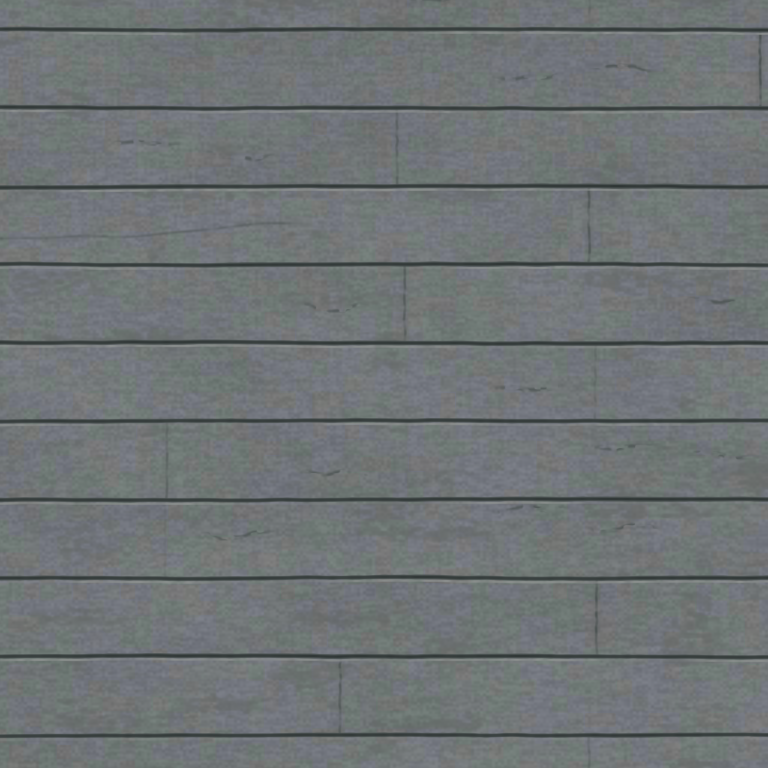
Give the GLSL for this texture, as a Shadertoy shader.

```glsl
// Weathered grey horizontal boards, split by dark gaps and faint butt joints.
// Each course gets its joint and wear from its index; hashed tint cells and
// layered value noise add mottling, grain, chipped edges and scratches.

const float PITCH = 0.102;      // height of one course
const float FIRST_GAP = 0.043;  // height of the lowest gap
const float TINT_CELLS = 48.0;  // tint patches across the canvas
const vec3 PAINT = vec3(0.444, 0.463, 0.469);
const vec3 BLUE_TINT = vec3(0.448, 0.462, 0.496);
const vec3 GREEN_TINT = vec3(0.432, 0.474, 0.458);
const vec3 WARM_TINT = vec3(0.462, 0.455, 0.450);
const vec3 WORN = vec3(0.390, 0.407, 0.402);
const vec3 SEAM = vec3(0.285, 0.315, 0.312);
const vec3 GAP = vec3(0.180, 0.208, 0.204);
const vec3 EDGE_LIGHT = vec3(0.560, 0.575, 0.568);

// Joint position along each course, from the bottom up
const float JOINTS[11] = float[11](0.767, 0.443, 0.777, 0.215, 0.217,
    0.775, 0.527, 0.767, 0.517, 0.990, 0.768);
// Darkness of each joint
const float JOINT_DEPTH[11] = float[11](0.35, 0.75, 0.95, 0.20, 0.50,
    0.35, 0.65, 0.75, 0.55, 0.95, 0.30);

float hash(vec2 p) {
    return fract(sin(dot(p, vec2(127.1, 311.7))) * 43758.5453);
}

float noise(vec2 p) {
    vec2 i = floor(p), f = fract(p);
    f = f * f * (3.0 - 2.0 * f);
    return mix(mix(hash(i), hash(i + vec2(1, 0)), f.x),
               mix(hash(i + vec2(0, 1)), hash(i + vec2(1, 1)), f.x), f.y);
}

// Soft band of given half width around zero distance
float band(float d, float halfWidth, float blur) {
    return 1.0 - smoothstep(halfWidth - blur, halfWidth + blur, abs(d));
}

// Noise of flat square cells joined by narrow blends
float cellNoise(vec2 p) {
    vec2 i = floor(p), f = smoothstep(0.3, 0.7, fract(p));
    return noise(i + f);
}

// Painted surface: small tint patches, broad clouds and fine grain
vec3 paintColor(vec2 p, float course) {
    vec2 cell = p * TINT_CELLS;
    float tint = 0.65 * cellNoise(cell) + 0.35 * noise(p * 14.0);
    vec3 col = mix(PAINT, BLUE_TINT, smoothstep(0.54, 0.66, tint));
    col = mix(col, GREEN_TINT, smoothstep(0.42, 0.32, tint));
    col = mix(col, WARM_TINT, 0.7 * smoothstep(0.72, 0.90, cellNoise(cell + 71.0)));
    float board = hash(vec2(course, 17.0)) - 0.5;
    float cloud = noise(p * vec2(6.0, 13.0) + course * 7.3) - 0.5;
    float streak = noise(p * vec2(60.0, 256.0) + 20.0) - 0.5;
    float speck = noise(p * 256.0 + 0.5) - 0.5;
    return col + 0.008 * board + 0.030 * cloud + 0.038 * streak + 0.048 * speck;
}

// Sparse worn streaks: crumbled dashes inside a few cells of each board
float scratches(vec2 p, float v, float course) {
    vec2 id = vec2(floor(p.x * 8.0), course);
    float present = step(0.84, hash(id + 3.0));
    float x = fract(p.x * 8.0) - 0.5;
    float height = mix(0.30, 0.92, hash(id + 11.0));
    float bend = 0.10 * (noise(vec2(p.x * 45.0, course)) - 0.5);
    float line = band(v - height - bend, 0.022, 0.022);
    float ends = 1.0 - smoothstep(0.15, 0.45, abs(x));
    return present * line * ends * smoothstep(0.30, 0.70, noise(p * vec2(130.0, 220.0)));
}

// One long shallow split that rises towards its right end
float longSplit(vec2 p) {
    float path = 0.691 + 0.020 * smoothstep(0.15, 0.40, p.x);
    path += 0.004 * (noise(vec2(p.x * 18.0, 2.0)) - 0.5);
    return band(p.y - path, 0.0016, 0.0022) * (1.0 - smoothstep(0.36, 0.41, p.x))
        * mix(0.4, 1.0, noise(p * vec2(90.0, 30.0)));
}

void mainImage(out vec4 fragColor, in vec2 fragCoord) {
    vec2 p = fragCoord / iResolution.xy;
    float blur = max(0.0010, 0.5 / iResolution.y);

    // Course index, height within it, and signed distance to nearest gap
    float level = (p.y - FIRST_GAP) / PITCH;
    float course = floor(level);
    float v = level - course;
    float gapId = floor(level + 0.5);
    float wobble = 0.0030 * (noise(vec2(p.x * 4.0, gapId * 5.7)) - 0.5)
        + 0.0010 * (noise(vec2(p.x * 30.0, gapId)) - 0.5);
    float gapDist = (level - gapId) * PITCH - wobble - 0.0004;

    vec3 col = paintColor(p, course);

    // Worn marks
    float stain = smoothstep(0.64, 0.88, 0.7 * noise(p * vec2(10.0, 36.0) + 31.0)
        + 0.3 * noise(p * vec2(90.0, 180.0)));
    col = mix(col, WORN, 0.6 * stain);
    col = mix(col, SEAM, 0.70 * scratches(p, v, course));
    col = mix(col, SEAM, 0.55 * longSplit(p));

    // Butt joint of uneven darkness with a soft shadow
    int row = clamp(int(course) + 1, 0, 10);
    float jointDist = p.x - JOINTS[row] - 0.0018 * (noise(vec2(p.y * 120.0, 4.0)) - 0.5);
    float ragged = smoothstep(0.1, 0.8, noise(vec2(p.y * 150.0, course)));
    float depth = JOINT_DEPTH[row] * mix(0.35, 1.0, ragged);
    col = mix(col, WORN, 0.5 * depth * band(jointDist, 0.005, 0.004));
    col = mix(col, SEAM, 0.9 * depth * band(jointDist, 0.0016, 0.0014));

    // Broken light along the board edge below each gap
    float chipped = smoothstep(0.42, 0.62, noise(vec2(p.x * 6.0, gapId * 3.1 + 9.0)));
    chipped *= mix(0.35, 1.0, noise(vec2(p.x * 110.0, gapId + 40.0)));
    col = mix(col, EDGE_LIGHT, (0.15 + 0.70 * chipped) * band(gapDist + 0.0048, 0.0015, blur));

    // Dark gap with a softer rim of changing width
    float heavy = 0.6 * noise(vec2(p.x * 9.0, gapId * 2.3))
        + 0.4 * noise(vec2(p.x * 120.0, gapId * 4.1));
    float width = mix(0.0023, 0.0034, heavy);
    col = mix(col, SEAM, 0.90 * band(gapDist, width, blur));
    col = mix(col, GAP, mix(0.55, 1.0, heavy) * band(gapDist, 0.0016, blur));

    fragColor = vec4(col, 1.0);
}
```
